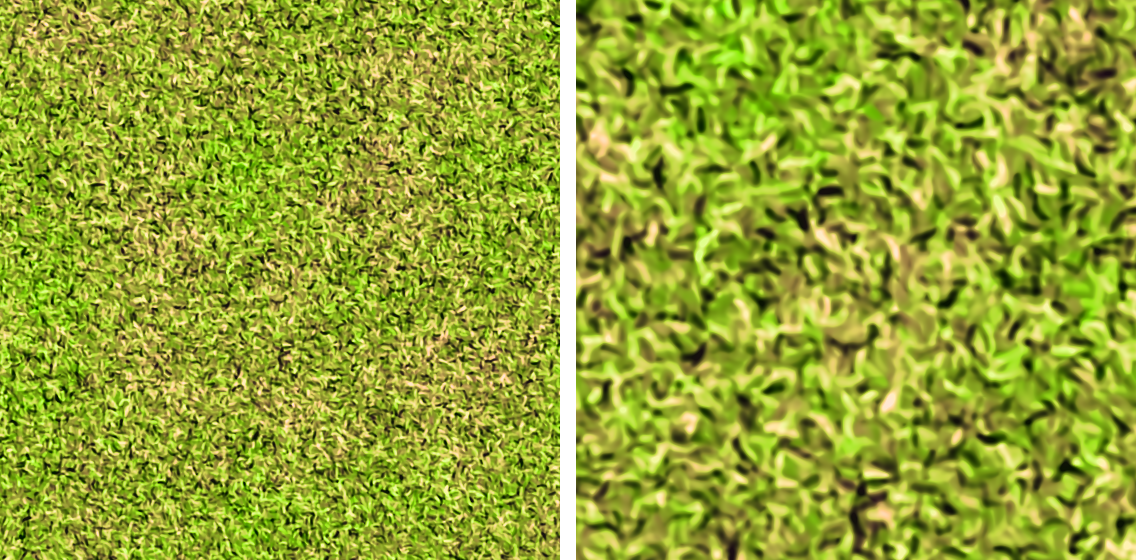
Left: the whole. Right: its middle third, enlarged.
A Shadertoy shader for this texture:

```glsl
// Sunlit lawn seen from above: short, tangled grass blades with dark gaps.
// Signed, elongated blade kernels are summed to a tone of unit variance, which
// a colour ramp turns into shade, leaf and straw; slow noise adds dry patches.

#define CELLS 72.0          // grid cells across the canvas
#define BLADES 5            // blades per cell
#define BLADE_WIDTH 0.17    // in cells
#define BLADE_LENGTH 0.33   // in cells
#define SHADOW_WAVE 5.5     // dark sides beside each blade
#define LEAN -0.9           // favoured blade direction
#define SPREAD 2.7          // range of directions around it
#define PATCH_SCALE 5.0     // dry and green patches across the canvas
#define PATCH_TINT 1.1
#define BLADE_TINT 1.1
#define CONTRAST 1.22

vec4 hash4(vec3 p) {
    vec4 q = fract(p.xyzx * vec4(0.1031, 0.1030, 0.0973, 0.1099));
    q += dot(q, q.wzxy + 33.33);
    return fract((q.xxyz + q.yzzw) * q.zywx);
}

float valueNoise(vec2 p) {
    vec2 i = floor(p), f = fract(p);
    f = f * f * (3.0 - 2.0 * f);
    float a = hash4(vec3(i, 91.0)).x;
    float b = hash4(vec3(i + vec2(1, 0), 91.0)).x;
    float c = hash4(vec3(i + vec2(0, 1), 91.0)).x;
    float d = hash4(vec3(i + vec2(1, 1), 91.0)).x;
    return mix(mix(a, b, f.x), mix(c, d, f.x), f.y);
}

// Slow variation centred on zero
float patches(vec2 p) {
    float sum = 0.0, gain = 0.5;
    for (int i = 0; i < 4; i++) {
        sum += gain * (valueNoise(p) - 0.5);
        p = mat2(1.6, 1.2, -1.2, 1.6) * p + 17.3;
        gain *= 0.6;
    }
    return 2.0 * sum;
}

// x: tone with roughly normal distribution, y: blade tint around zero
vec2 grass(vec2 p) {
    vec2 cell = floor(p);
    float tone = 0.0, tint = 0.0, energy = 0.0, weight = 0.0;
    for (int y = -1; y <= 1; y++)
    for (int x = -1; x <= 1; x++)
    for (int n = 0; n < BLADES; n++) {
        vec2 id = cell + vec2(x, y);
        vec4 place = hash4(vec3(id + 7.0, float(n) + 1.0));
        vec4 look = hash4(vec3(id + 43.0, float(n) + 23.0));
        float angle = LEAN + SPREAD * (place.z - 0.5);
        vec2 along = vec2(cos(angle), sin(angle));
        vec2 d = p - id - place.xy;
        vec2 q = vec2(dot(d, along), dot(d, vec2(-along.y, along.x)));
        q.y += (place.w - 0.5) * 1.2 * q.x * q.x;   // bent blade
        vec2 s = q / vec2(BLADE_LENGTH, BLADE_WIDTH);
        float g = exp(-0.5 * dot(s, s));
        float shade = cos(SHADOW_WAVE * q.y + 1.6 * (look.w - 0.5));
        tone += g * shade * (look.x + look.y - 1.0) * 2.45;
        tint += g * (look.z - 0.5) * 2.0;
        energy += g * g;
        weight += g;
    }
    return vec2(tone / sqrt(energy + 0.002), tint / (weight + 0.01));
}

// Blend towards the next ramp colour between two tones
vec3 rampTo(vec3 col, vec3 next, float from, float to, float tone) {
    return mix(col, next, clamp((tone - from) / (to - from), 0.0, 1.0));
}

vec3 grassColour(float tone) {
    vec3 c = vec3(0.05, 0.07, 0.02);                                 // gap
    c = rampTo(c, vec3(0.15, 0.19, 0.04), -2.60, -1.96, tone);       // shadow
    c = rampTo(c, vec3(0.30, 0.36, 0.07), -1.96, -1.23, tone);       // shade
    c = rampTo(c, vec3(0.48, 0.53, 0.12), -1.23, -0.58, tone);       // moss
    c = rampTo(c, vec3(0.57, 0.66, 0.16), -0.58, 0.08, tone);        // leaf
    c = rampTo(c, vec3(0.75, 0.85, 0.24), 0.08, 0.74, tone);         // lit leaf
    c = rampTo(c, vec3(0.86, 0.87, 0.40), 0.74, 1.41, tone);         // straw
    return rampTo(c, vec3(0.98, 0.96, 0.66), 1.41, 2.40, tone);      // glint
}

void mainImage(out vec4 fragColor, in vec2 fragCoord) {
    vec2 uv = fragCoord / iResolution.y;
    vec2 blade = grass(uv * CELLS);

    // Dry patches are paler, green ones more saturated
    float dry = patches(uv * PATCH_SCALE + 3.7);
    float tint = PATCH_TINT * dry + BLADE_TINT * blade.y;
    float tone = CONTRAST * blade.x + 0.12 * patches(uv * 9.0 + 31.0);

    vec3 col = grassColour(tone);
    float light = 0.35 + 0.65 * col.g;
    col += tint * light * vec3(0.16, -0.06, 0.17);
    fragColor = vec4(clamp(col, 0.0, 1.0), 1.0);
}
```
